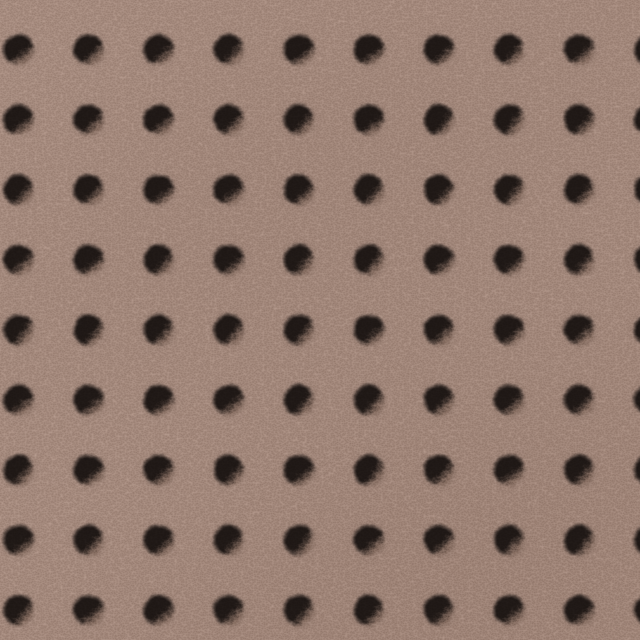
Reproduce this pattern procedurally as a WebGL 1 fragment shader.

```glsl
precision highp float;
// Perforated tan board: a square grid of soft-edged punched holes.
// Each hole is a wobbly disc, dark at the upper left, with its lower right
// wall catching light. Cellular noise gives the grain, sines the broad tone.

uniform vec2 u_resolution;

vec2 hash2(vec2 p) {
    return fract(sin(vec2(dot(p, vec2(127.1, 311.7)), dot(p, vec2(269.5, 183.3)))) * 43758.5);
}

// Distance to the nearest of the scattered feature points
float cellular(vec2 p) {
    vec2 cell = floor(p);
    vec2 f = p - cell;
    float nearest = 2.0;
    for (int y = -1; y <= 1; y++) {
        for (int x = -1; x <= 1; x++) {
            vec2 o = vec2(float(x), float(y));
            vec2 d = o + hash2(cell + o) - f;
            nearest = min(nearest, dot(d, d));
        }
    }
    return sqrt(nearest);
}

// Signed distance to a hole with a slightly uneven rim
float holeDistance(vec2 q, vec2 seed) {
    float angle = atan(q.y, q.x + 1e-6);
    float wobble = 0.5 * sin(2.0 * angle + 6.28 * seed.x)
                 + 0.5 * sin(3.0 * angle + 6.28 * seed.y)
                 + 0.4 * sin(5.0 * angle + 9.0 * (seed.x + seed.y));
    return length(q) - 0.0232 - 0.0008 * wobble;
}

void main() {
    vec2 uv = gl_FragCoord.xy / u_resolution;
    float pixel = 1.0 / min(u_resolution.x, u_resolution.y);

    // Fine grain, a little wider than tall, over a faint broad drift
    float fine = cellular(uv * vec2(270.0, 330.0)) - 0.48;
    float coarse = cellular(uv * vec2(105.0, 150.0) + 37.0) - 0.48;
    float drift = sin(5.0 * uv.x + 2.0 * uv.y + 1.0) + sin(9.0 * uv.y - 4.0 * uv.x);
    float grain = 0.085 * fine + 0.035 * coarse;
    vec3 board = vec3(0.640, 0.535, 0.485) + grain + 0.004 * drift;
    board += 0.012 * (uv.y - uv.x);

    // Hole grid
    const float pitch = 0.1095;
    vec2 grid = (uv - vec2(0.0290, 0.0465)) / pitch;
    vec2 id = floor(grid + 0.5);
    vec2 seed = hash2(id + 11.0);
    vec2 q = (grid - id) * pitch;
    float d = holeDistance(q, seed) + 0.0015 * coarse;

    // Light reaches the wall along a diagonal that varies from hole to hole
    float tilt = -0.80 + 0.35 * (seed.x - 0.5);
    float depth = dot(q, vec2(cos(tilt), sin(tilt))) + 0.006 * coarse + 0.003 * fine;
    float lit = smoothstep(0.001, 0.023, depth + 0.003 * (seed.y - 0.5));
    vec3 hole = mix(vec3(0.125, 0.098, 0.088), vec3(0.54, 0.44, 0.39), lit);
    hole += grain * (0.2 + 0.6 * lit);

    // Soft rim with a faint shadow bleeding onto the board
    float soft = 0.0036 + pixel;
    float inside = 1.0 - smoothstep(-soft, soft, d);
    board *= 1.0 - 0.07 * exp(-max(d, 0.0) * 260.0);
    gl_FragColor = vec4(mix(board, hole, inside), 1.0);
}
```
